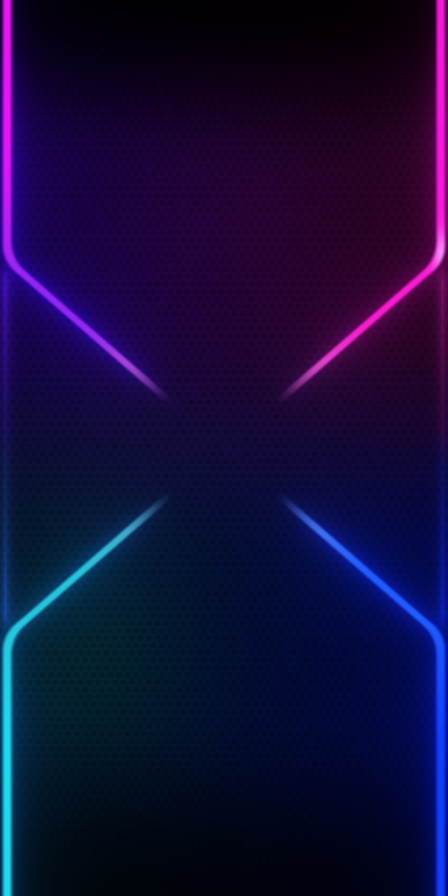
Give the GLSL for this background, as a WebGL 1 fragment shader.

```glsl
precision highp float;

uniform vec2 u_resolution;

#define RAIL_X 0.016
#define BEND_Y 0.42
#define ARM_DIR vec2(0.754, -0.656)
#define ARM_LENGTH 0.48
#define BEND_ROUND 0.03
#define RAIL_WIDTH 0.0100
#define ARM_WIDTH 0.0078
#define GLOW_NEAR 0.018
#define GLOW_FAR 0.085
#define MESH_PITCH 0.019
#define MESH_DEPTH 0.2

float hash(vec2 p) {
  return fract(sin(dot(p, vec2(127.1, 311.7))) * 43758.5453);
}

float smoothMin(float a, float b, float k) {
  float h = max(k - abs(a - b), 0.0) / k;
  return min(a, b) - h * h * k * 0.25;
}

// Blends four corner colours: top left, top right, bottom left, bottom right
vec3 corners(vec3 tl, vec3 tr, vec3 bl, vec3 br, vec2 w) {
  return mix(mix(bl, br, w.x), mix(tl, tr, w.x), w.y);
}

// Soft round patch of light
float patchLight(vec2 p, vec2 centre, vec2 radius) {
  vec2 d = (p - centre) / radius;
  return exp(-dot(d, d));
}

// Staggered mesh of small dark holes
float mesh(vec2 p) {
  vec2 cell = vec2(1.0, 1.732) * MESH_PITCH;
  vec2 idA = floor(p / cell + 0.5);
  vec2 idB = floor(p / cell) + 0.5;
  float a = length(p - idA * cell);
  float b = length(p - idB * cell);
  vec2 id = a < b ? idA : idB;
  float hole = 1.0 - smoothstep(0.18, 0.5, min(a, b) / MESH_PITCH);
  return hole * (0.75 + 0.5 * hash(id));
}

vec3 backdrop(vec2 p) {
  vec2 w = smoothstep(vec2(0.0, 0.75), vec2(1.0, 1.3), p);
  vec3 c = corners(vec3(0.075, 0.008, 0.25), vec3(0.13, 0.008, 0.11),
                   vec3(0.01, 0.075, 0.15), vec3(0.006, 0.025, 0.24), w);
  c += vec3(0.05, 0.0, 0.045) * patchLight(p, vec2(0.52, 1.5), vec2(0.35, 0.3));
  c += vec3(0.0, 0.06, 0.01) * patchLight(p, vec2(0.23, 0.53), vec2(0.22, 0.26));
  c += vec3(0.02, 0.012, 0.045) * patchLight(p, vec2(0.5, 1.0), vec2(0.5, 0.22));
  float shade = mix(0.06, 1.0, smoothstep(2.0, 1.6, p.y));
  shade *= mix(0.25, 1.0, smoothstep(0.0, 0.42, p.y));
  return c * shade * (1.0 - MESH_DEPTH * mesh(p));
}

void main() {
  vec2 p = gl_FragCoord.xy / u_resolution * vec2(1.0, 2.0);
  float pixel = 1.0 / u_resolution.x;

  // Fold all four arms into one quadrant
  vec2 q = vec2(0.5 - abs(p.x - 0.5), abs(p.y - 1.0));
  vec2 fromBend = q - vec2(RAIL_X, BEND_Y);
  float along = dot(fromBend, ARM_DIR);
  float across = dot(fromBend, vec2(-ARM_DIR.y, ARM_DIR.x));
  float d = abs(smoothMin(fromBend.x, across, BEND_ROUND));
  float onArm = smoothstep(-0.02, 0.06, along);
  float tip = smoothstep(0.4, 0.95, along / ARM_LENGTH);

  // Neon colours along the rails and arms
  vec2 w = smoothstep(vec2(0.45, 0.95), vec2(0.55, 1.05), p);
  vec3 rail = corners(vec3(0.93, 0.07, 0.96), vec3(0.98, 0.08, 0.88),
                      vec3(0.1, 0.86, 0.93), vec3(0.06, 0.24, 0.98), w);
  vec3 arm = corners(vec3(0.58, 0.14, 0.95), vec3(0.98, 0.1, 0.82),
                     vec3(0.14, 0.77, 0.86), vec3(0.12, 0.36, 1.0), w);
  vec3 tipColor = corners(vec3(0.72, 0.35, 0.8), vec3(0.8, 0.38, 0.78),
                          vec3(0.32, 0.6, 0.75), vec3(0.33, 0.5, 0.9), w);
  vec3 neon = mix(rail, arm, smoothstep(-0.2, 0.08, along));
  neon = mix(neon, tipColor, tip * 0.85);

  // Halo, then the bright tube
  float reach = along / ARM_LENGTH;
  float fade = 1.0 - smoothstep(0.7, 1.03, reach);
  float spread = 1.0 - smoothstep(0.45, 1.15, reach);
  float halo = 0.34 * exp(-d / GLOW_NEAR) * fade + 0.2 * exp(-d / GLOW_FAR) * spread;
  vec3 haloTint = corners(vec3(0.3, 0.25, 1.0), vec3(0.6, 0.35, 0.6),
                          vec3(0.3, 0.5, 0.8), vec3(0.4, 0.45, 1.0), w);
  float dimTop = mix(0.55, 1.0, smoothstep(2.0, 1.7, p.y));
  vec3 color = backdrop(p) + neon * haloTint * halo * dimTop;
  float width = mix(RAIL_WIDTH, ARM_WIDTH, onArm);
  float tube = 1.0 - smoothstep(width * 0.35, width * 1.3 + pixel, d);
  color = mix(color, neon, tube * fade);

  // White heat at the upper right bend
  float heat = patchLight(p, vec2(0.988, 1.43), vec2(0.02, 0.05));
  color += vec3(0.0, 0.45, 0.15) * heat * tube;

  // Dim side strips between the bends
  float strip = exp(-abs(q.x - 0.012) / 0.011) * smoothstep(BEND_Y, BEND_Y - 0.06, q.y);
  vec3 stripColor = corners(vec3(0.2, 0.06, 0.5), vec3(0.35, 0.05, 0.3),
                            vec3(0.08, 0.2, 0.5), vec3(0.04, 0.1, 0.5), w);
  color += stripColor * strip * (0.3 + 0.5 * smoothstep(0.0, BEND_Y, q.y));

  gl_FragColor = vec4(color, 1.0);
}
```
